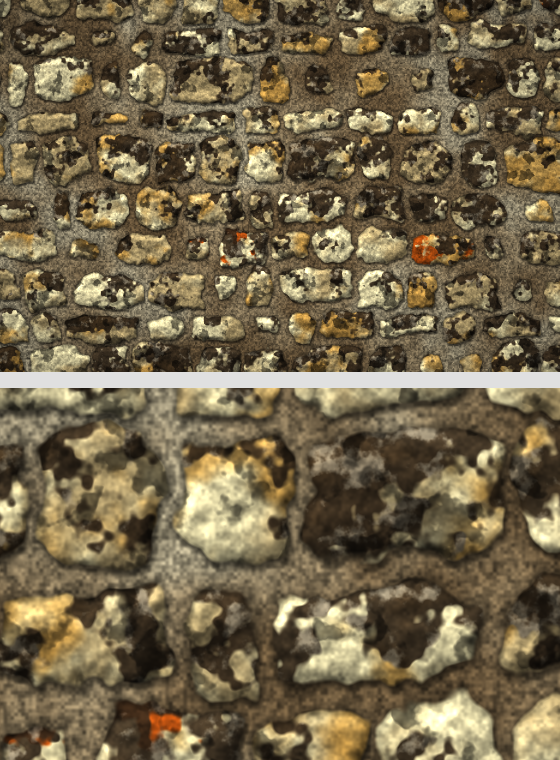
Top, the full canvas; bottom, a detail of the centre.
Give the GLSL for this texture, as a Shadertoy shader.

```glsl
const vec2 PITCH = vec2(0.138, 0.111);   // mean stone spacing, in canvas heights
const vec2 TO_LIGHT = vec2(-0.003, 0.007);

const vec3 MORTAR = vec3(0.49, 0.43, 0.325);
const vec3 MORTAR_GREY = vec3(0.56, 0.525, 0.43);
const vec3 MORTAR_BROWN = vec3(0.37, 0.30, 0.205);
const vec3 CREAM = vec3(0.83, 0.79, 0.61);
const vec3 TAN = vec3(0.63, 0.555, 0.385);
const vec3 OCHRE = vec3(0.66, 0.48, 0.19);
const vec3 RUST = vec3(0.62, 0.27, 0.06);
const vec3 LICHEN_DARK = vec3(0.16, 0.12, 0.08);
const vec3 LICHEN_GREY = vec3(0.46, 0.42, 0.35);

struct Stone { float dist; vec2 id; vec2 local; };

float hash(vec2 p) {
    vec3 q = fract(p.xyx * vec3(0.1031, 0.1030, 0.0973));
    q += dot(q, q.yzx + 33.33);
    return fract((q.x + q.y) * q.z);
}

float noise(vec2 p) {
    vec2 i = floor(p), f = fract(p);
    f = f * f * (3.0 - 2.0 * f);
    vec2 e = vec2(0.0, 1.0);
    return mix(mix(hash(i), hash(i + e.yx), f.x),
               mix(hash(i + e.xy), hash(i + e.yy), f.x), f.y);
}

float fbm(vec2 p) {
    float sum = 0.0, amp = 0.533;
    for (int i = 0; i < 4; i++) {
        sum += amp * noise(p);
        p = mat2(1.6, 1.2, -1.2, 1.6) * p + 17.3;
        amp *= 0.5;
    }
    return sum;
}

float smoothMax(float a, float b, float k) {
    float h = max(k - abs(a - b), 0.0) / k;
    return max(a, b) + 0.25 * h * h * k;
}

// Box with tilted sides and chipped corners
float roughBlock(vec2 q, vec2 halfSize, vec2 id) {
    float d = -1.0;
    for (int k = 0; k < 4; k++) {
        float fk = float(k), a = fk * 1.5708;
        float tilt = 0.36 * (hash(id + 5.1 * fk + 3.0) - 0.5);
        vec2 axis = abs(vec2(cos(a), sin(a)));
        float side = dot(q, vec2(cos(a + tilt), sin(a + tilt))) - dot(axis, halfSize);
        vec2 corner = sign(vec2(cos(a + 0.7854), sin(a + 0.7854)));
        float reach = 2.0 * halfSize.x * halfSize.y / length(halfSize);
        float chip = mix(0.68, 1.0, hash(id + 7.7 * fk + 41.0));
        float cut = dot(q, normalize(corner * halfSize.yx)) - reach * chip;
        d = smoothMax(d, smoothMax(side, cut, 0.008), 0.008);
    }
    return d;
}

float rowEdge(float row) { return row + 0.34 * (hash(vec2(row, 91.0)) - 0.5); }
float columnEdge(vec2 id) { return id.x + 0.66 * (hash(id + 23.0) - 0.5); }

// Bends the courses and frays the stone outlines
vec2 warp(vec2 p) {
    vec2 w = 0.034 * (vec2(noise(p * 4.0), noise(p * 4.0 + 50.0)) - 0.5);
    w += 0.017 * (vec2(noise(p * 24.0), noise(p * 24.0 + 80.0)) - 0.5);
    return p + w + 0.008 * (vec2(noise(p * 75.0), noise(p * 75.0 + 30.0)) - 0.5);
}

// Nearest stone in the uneven courses
Stone findStone(vec2 p) {
    vec2 g = warp(p) / PITCH + vec2(20.0, 20.4);
    Stone best = Stone(1.0, vec2(0.0), vec2(0.0));
    for (int j = -1; j <= 1; j++) {
        float row = floor(g.y) + float(j);
        float x = g.x + 9.0 * hash(vec2(row, 12.0));
        for (int i = -1; i <= 1; i++) {
            vec2 id = vec2(floor(x) + float(i), row);
            vec2 lo = vec2(columnEdge(id), rowEdge(row));
            vec2 hi = vec2(columnEdge(id + vec2(1.0, 0.0)), rowEdge(row + 1.0));
            vec2 gap = mix(vec2(0.004), vec2(0.016), vec2(hash(id + 61.0), hash(id + 67.0)));
            vec2 halfSize = max(0.5 * (hi - lo) * PITCH - gap, 0.012);
            halfSize *= hash(id + 71.0) > 0.91 ? 0.6 : 1.0;
            vec2 q = (vec2(x, g.y) - 0.5 * (lo + hi)) * PITCH;
            q.y += 0.012 * (hash(id + 77.0) - 0.5);
            float d = roughBlock(q, halfSize, id);
            if (d < best.dist) best = Stone(d, id, q / halfSize);
        }
    }
    return best;
}

float relief(vec2 p, float dist) {
    return 0.5 * smoothstep(0.003, -0.016, dist) + 1.15 * fbm(p * 34.0);
}

vec3 stoneColor(vec2 p, Stone s, float damp, float grain) {
    float pale = fbm(p * 16.0 + 9.0) + 0.45 * (hash(s.id + 101.0) - 0.5);
    vec3 col = mix(TAN, CREAM, smoothstep(0.36, 0.66, pale));
    float stain = fbm(p * 13.0 + 70.0) + 0.5 * (hash(s.id + 113.0) - 0.6);
    col = mix(col, OCHRE, 0.75 * smoothstep(0.52, 0.72, stain));
    float rust = step(0.965, hash(s.id + 127.0)) * smoothstep(0.52, 0.62, fbm(p * 28.0));
    col = mix(col, RUST, rust);
    // Dark lichen gathers on the upper faces
    float growth = fbm(p * 21.0 + 33.0) + 0.15 * s.local.y + 0.34 * (hash(s.id + 131.0) - 0.5);
    growth += damp + 0.22 * (noise(p * 105.0) - 0.5);
    vec3 lichen = mix(LICHEN_DARK, LICHEN_GREY, smoothstep(0.52, 0.78, fbm(p * 62.0 + 5.0)));
    col = mix(col, lichen, 0.92 * smoothstep(0.54, 0.65, growth));
    return col * (1.0 + 0.38 * grain);
}

vec3 mortarColor(vec2 p, float damp, float grain) {
    float patchy = fbm(p * 5.0 + 14.0);
    vec3 col = mix(MORTAR, MORTAR_GREY, smoothstep(0.48, 0.68, patchy));
    col = mix(col, MORTAR_BROWN, smoothstep(0.5, 0.3, patchy - 1.2 * damp));
    return col * (1.0 + 0.85 * grain);
}

void mainImage(out vec4 fragColor, in vec2 fragCoord) {
    vec2 p = fragCoord / iResolution.y;
    vec2 uv = fragCoord / iResolution.xy;
    Stone s = findStone(p);
    Stone lit = findStone(p + TO_LIGHT);
    float grain = 0.6 * noise(p * 165.0) + 0.6 * noise(p * 310.0 + 8.0) - 0.6;
    float damp = 0.16 * smoothstep(0.55, 1.0, uv.x) * smoothstep(0.45, 0.85, uv.y);

    // Mortar with contact shade and shadows below the stones
    vec3 mortar = mortarColor(p, damp, grain);
    mortar *= mix(0.72, 1.0, smoothstep(0.0, 0.009, s.dist));
    mortar *= 1.0 - 0.42 * smoothstep(0.003, -0.005, lit.dist);

    // Rugged stone faces lit from above
    float slope = relief(p, s.dist) - relief(p + TO_LIGHT, lit.dist);
    vec3 face = stoneColor(p, s, damp, grain) * clamp(1.0 + 1.35 * slope, 0.35, 1.4);
    face *= mix(0.8, 1.0, smoothstep(0.0, -0.007, s.dist));
    face *= 1.0 - 0.5 * smoothstep(0.42, 0.3, fbm(p * 38.0 + 60.0));

    vec3 col = mix(mortar, face, smoothstep(0.002, -0.002, s.dist));
    vec2 fromCenter = uv - 0.5;
    col *= 1.04 - 0.55 * dot(fromCenter, fromCenter);
    fragColor = vec4(clamp(col, 0.0, 1.0), 1.0);
}
```
